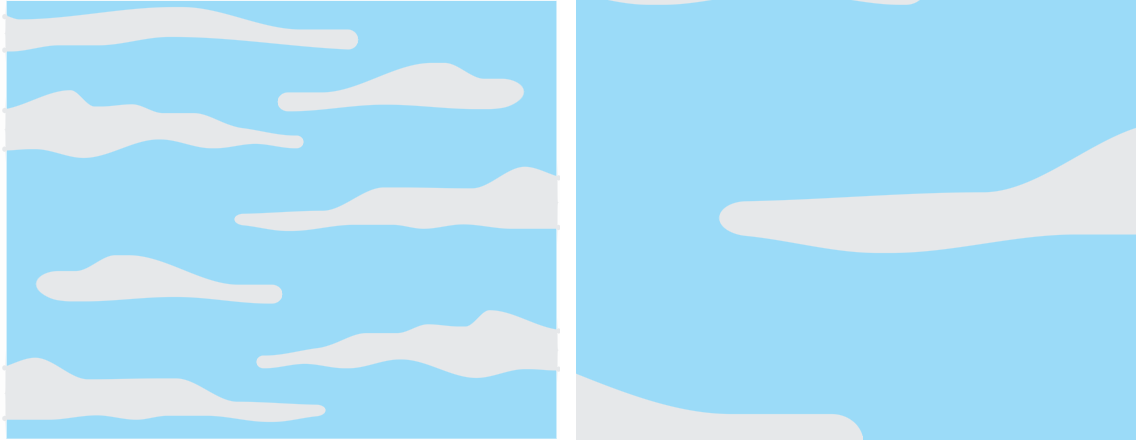
Left, the full canvas; right, a detail of the centre.
Reproduce this texture procedurally as a WebGL 1 fragment shader.

```glsl
precision highp float;
uniform vec2 u_resolution;

// Lengths are hundredths of the canvas height
const vec3 SKY = vec3(0.608, 0.859, 0.973);
const vec3 CLOUD = vec3(0.902, 0.910, 0.918);
const vec3 PAPER = vec3(0.992);
const vec2 MARGIN_LOW = vec2(1.5, 0.3);   // left, bottom
const vec2 MARGIN_HIGH = vec2(0.8, 0.2);  // right, top
const float OVERHANG = 0.4;               // cloud reach past the sky's edge
const float CORNER_DOT = 0.6;
const float SOFTNESS = 1.2;               // edge width in pixels
// One component per cloud kind: long, humped, bumpy, stepped
const vec4 TIP_HEIGHT = vec4(90.9, 76.9, 67.8, 50.2);
const vec4 REPEAT_DROP = vec4(0.0, 43.7, 50.0, 43.4);
const vec4 REACH = vec4(81.4, 64.2, 69.0, 74.0);
const vec4 TIP_ROUND = vec4(2.4, 2.4, 1.6, 2.0);
const float HUMPED_LENGTH = 56.0;
const float HUMPED_END_ROUND = 5.0;

// Smooth change of height between two places along the cloud
float bend(float s, float from, float to, float height) {
  return height * smoothstep(from, to, s);
}

// Lower and upper outline at distance s from the tip
vec2 longOutline(float s) {
  float low = -2.3 + bend(s, -4.0, 42.0, 3.0) + bend(s, 43.0, 59.0, -1.9)
            + bend(s, 68.0, 79.0, -1.4);
  float top = 2.4 + bend(s, 13.0, 40.0, 5.1) + bend(s, 42.0, 77.0, -2.8)
            + bend(s, 77.0, 81.0, 1.0);
  return vec2(low, top);
}

vec2 humpedOutline(float s) {
  float low = -2.2 + bend(s, 3.0, 24.0, 1.5) + bend(s, 25.0, 45.0, -1.0)
            + bend(s, 48.0, 57.0, 1.0);
  float top = 2.1 + bend(s, 10.0, 35.0, 6.7) + bend(s, 38.0, 47.0, -3.6);
  return vec2(low, top);
}

vec2 bumpyOutline(float s) {
  float low = -1.5 + bend(s, 2.0, 11.0, 1.0) + bend(s, 11.0, 20.0, -1.0)
            + bend(s, 21.0, 32.5, 2.0) + bend(s, 33.0, 50.0, -4.2)
            + bend(s, 50.0, 61.0, 2.0) + bend(s, 62.0, 68.0, -0.3);
  float top = 1.4 + bend(s, 2.0, 17.0, 1.9) + bend(s, 14.0, 25.0, 3.2)
            + bend(s, 32.0, 39.0, 2.0) + bend(s, 39.0, 46.0, -0.5)
            + bend(s, 47.5, 53.0, 3.7) + bend(s, 53.0, 70.0, -4.5);
  return vec2(low, top);
}

vec2 steppedOutline(float s) {
  float low = -1.3 + bend(s, 0.0, 12.0, -1.4) + bend(s, 13.0, 27.0, 1.4)
            + bend(s, 36.0, 43.0, -0.9) + bend(s, 43.0, 52.0, 1.0)
            + bend(s, 52.0, 63.0, -1.0);
  float top = 1.2 + bend(s, 0.0, 20.0, 0.7) + bend(s, 20.0, 34.0, 5.3)
            + bend(s, 38.0, 53.0, -0.2) + bend(s, 54.0, 66.0, 4.9)
            + bend(s, 66.0, 76.0, -2.6);
  return vec2(low, top);
}

vec2 outline(float kind, float s) {
  if (kind < 0.5) return longOutline(s);
  if (kind < 1.5) return humpedOutline(s);
  if (kind < 2.5) return bumpyOutline(s);
  return steppedOutline(s);
}

// Elliptic rounding, 0 at the end and 1 beyond the radius
float cap(float t) {
  float u = 1.0 - clamp(t, 0.0, 1.0);
  return sqrt(max(1.0 - u * u, 0.0));
}

// Positive inside the cloud
float cloudField(vec2 q, float kind, float len, float tipRound, float endRound) {
  vec2 edge = outline(kind, q.x);
  float middle = 0.5 * (edge.x + edge.y);
  float halfThick = 0.5 * (edge.y - edge.x);
  halfThick *= cap(q.x / tipRound) * cap((len - q.x) / endRound);
  return min(halfThick - abs(q.y - middle), min(q.x, len - q.x));
}

float cloudCover(vec2 p, float row, float width, float pixel) {
  // Rows alternate sides; the last three kinds repeat, mirrored
  float kind = row < 0.5 ? 0.0 : mod(row - 1.0, 3.0) + 1.0;
  float fromRight = mod(row, 2.0);
  vec4 pick = vec4(equal(vec4(0.0, 1.0, 2.0, 3.0), vec4(kind)));
  float reach = dot(REACH, pick);
  float tipY = dot(TIP_HEIGHT - step(3.5, row) * REPEAT_DROP, pick);
  vec2 q = vec2(reach - mix(p.x, width - p.x, fromRight), p.y - tipY);

  float len = reach - mix(MARGIN_LOW.x, MARGIN_HIGH.x, fromRight) + OVERHANG;
  float endRound = 0.01;
  if (pick.y > 0.5) { len = HUMPED_LENGTH; endRound = HUMPED_END_ROUND; }
  float tipRound = dot(TIP_ROUND, pick);
  float f = cloudField(q, kind, len, tipRound, endRound);
  float fx = cloudField(q + vec2(pixel, 0.0), kind, len, tipRound, endRound);
  float d = f / length(vec2((fx - f) / pixel, 1.0));

  // Small round corners where a cloud leaves the sky
  if (pick.y < 0.5) {
    vec2 edge = outline(kind, len);
    float lowDot = length(q - vec2(len, edge.x + 0.3));
    float topDot = length(q - vec2(len, edge.y - 0.3));
    d = max(d, CORNER_DOT - min(lowDot, topDot));
  }
  return clamp(0.5 + d / (SOFTNESS * pixel), 0.0, 1.0);
}

void main() {
  float pixel = 100.0 / u_resolution.y;
  vec2 p = gl_FragCoord.xy * pixel;
  vec2 size = u_resolution * pixel;
  vec2 inset = min(p - MARGIN_LOW, size - MARGIN_HIGH - p);
  float sky = clamp(0.5 + min(inset.x, inset.y) / pixel, 0.0, 1.0);
  float cover = 0.0;
  for (int i = 0; i < 7; i++) cover = max(cover, cloudCover(p, float(i), size.x, pixel));
  gl_FragColor = vec4(mix(mix(PAPER, SKY, sky), CLOUD, cover), 1.0);
}
```
